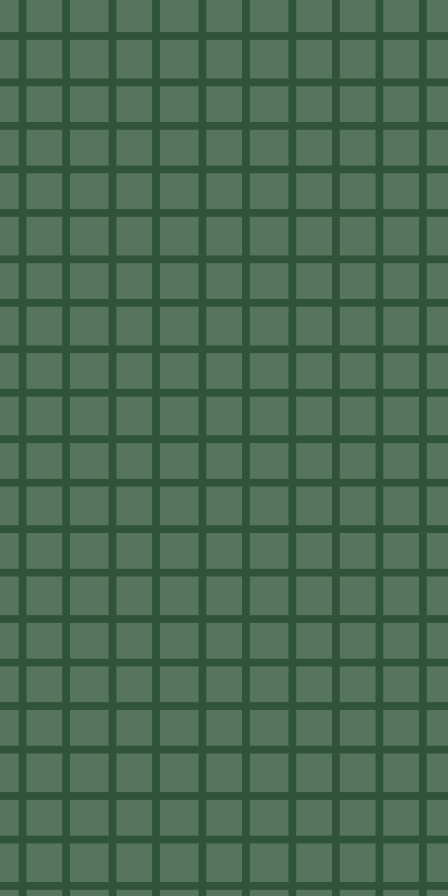
A Shadertoy shader for this pattern:

```glsl
const vec3 FIELD_COLOR = vec3(0.34, 0.46, 0.37);
const vec3 LINE_COLOR = vec3(0.19, 0.33, 0.22);

// Lengths are fractions of the canvas width; Y runs down from the top.
const float UNIT = 0.006475;             // step that line positions snap to
const float LINE_WIDTH = 0.0174;
const vec2 ORIGIN = vec2(0.944, 0.4753); // first line of a cycle

// Each cycle has 12 cells, 15 or 16 units wide.
const int CELLS_PER_CYCLE = 12;
const float NARROW_CELL = 15.0;
const float WIDE_CELLS = 5.0;
const float CYCLE = NARROW_CELL * float(CELLS_PER_CYCLE) + WIDE_CELLS;

// Wide cells alternate with narrow ones until all are used.
float linePosition(float index) {
    return NARROW_CELL * index + min(ceil(index * 0.5), WIDE_CELLS);
}

// Distance to the nearest grid line on each axis.
vec2 gridDistance(vec2 p) {
    vec2 local = mod((p - ORIGIN) / UNIT, CYCLE);
    vec2 nearest = vec2(CYCLE);
    for (int i = 0; i <= CELLS_PER_CYCLE; i++) {
        nearest = min(nearest, abs(local - linePosition(float(i))));
    }
    return nearest * UNIT;
}

void mainImage(out vec4 fragColor, in vec2 fragCoord) {
    vec2 p = vec2(fragCoord.x, iResolution.y - fragCoord.y) / iResolution.x;
    float pixel = 1.0 / iResolution.x;

    // Union of vertical and horizontal lines, with one-pixel edges
    vec2 d = gridDistance(p);
    float edge = min(d.x, d.y) - 0.5 * LINE_WIDTH;
    float coverage = clamp(0.5 - edge / pixel, 0.0, 1.0);

    fragColor = vec4(mix(FIELD_COLOR, LINE_COLOR, coverage), 1.0);
}
```
